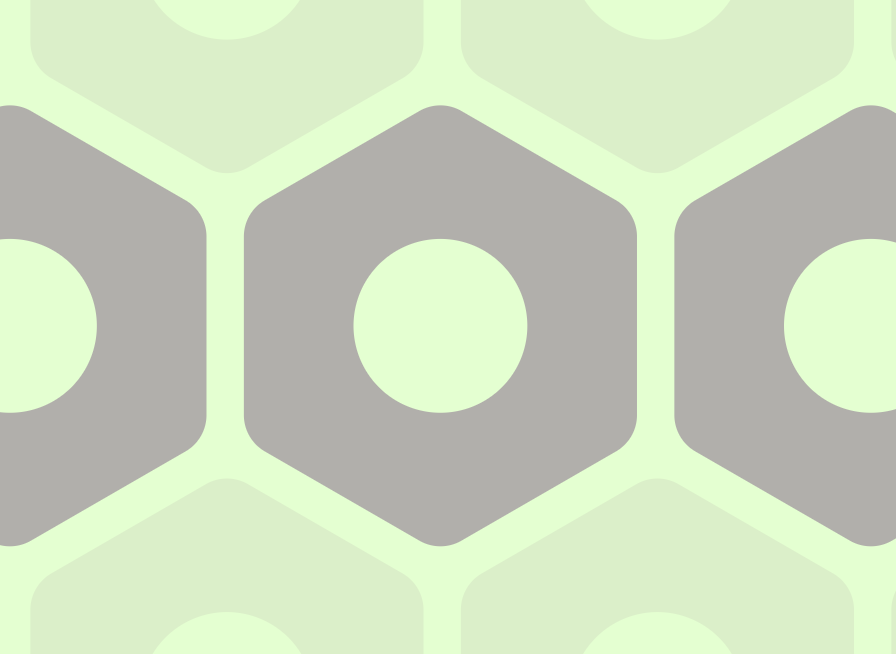
Write a Shadertoy shader that draws this pattern.

```glsl
// Rows of rounded hexagons with round holes, alternating grey and pale green.
#define COLUMNS 2.0813                    // repeats across the canvas width
#define ROW_STEP 0.8668                   // row spacing, in column widths
#define ROW_SHIFT 0.5041                  // sideways shift of odd rows
#define ORIGIN vec2(-0.0176, 0.0027)      // central hexagon, from canvas centre
#define APOTHEM 0.4566                    // half the flat-to-flat width
#define CORNER 0.0976                     // corner radius
#define HOLE 0.2019                       // hole radius
#define GROUND vec3(0.896, 1.0, 0.818)
#define GREY vec3(0.694, 0.688, 0.672)
#define PALE vec3(0.857, 0.938, 0.789)

// Signed distance to a pointy-top hexagon with rounded corners.
float roundedHexagon(vec2 p, float apothem, float corner) {
    const vec3 k = vec3(-0.866025, 0.5, 0.577350);
    float inner = apothem - corner;
    p = abs(p.yx);
    p -= 2.0 * min(dot(k.xy, p), 0.0) * k.xy;
    p -= vec2(clamp(p.x, -k.z * inner, k.z * inner), inner);
    return length(p) * sign(p.y) - corner;
}

float holedHexagon(vec2 p) {
    return max(roundedHexagon(p, APOTHEM, CORNER), HOLE - length(p));
}

void mainImage(out vec4 fragColor, in vec2 fragCoord) {
    float pixel = COLUMNS / iResolution.x;
    vec2 p = (fragCoord - 0.5 * iResolution.xy) * pixel - ORIGIN;
    vec3 color = GROUND;

    // Hexagons reach into neighbouring rows, so test the rows below and above.
    float firstRow = floor(p.y / ROW_STEP);
    for (int i = 0; i < 2; i++) {
        float row = firstRow + float(i);
        float odd = mod(row, 2.0);
        vec2 cell = p - vec2(odd * ROW_SHIFT, row * ROW_STEP);
        cell.x -= round(cell.x);
        float coverage = clamp(0.5 - holedHexagon(cell) / pixel, 0.0, 1.0);
        color = mix(color, mix(GREY, PALE, odd), coverage);
    }
    fragColor = vec4(color, 1.0);
}
```
